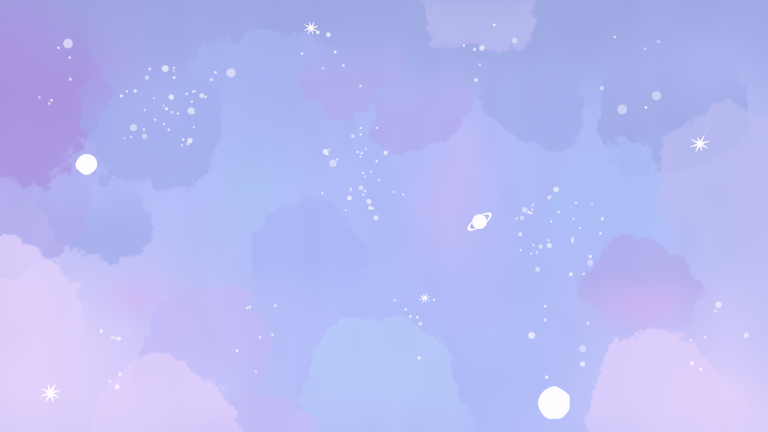
Reproduce this background procedurally as a Shadertoy shader.

```glsl
// Pastel watercolour sky: ragged lilac and blue clouds with white stars, dust, moons and a ringed planet.

const vec3 WHITE = vec3(1.0, 0.99, 1.0);
const vec3 PERIWINKLE = vec3(0.685, 0.735, 0.97);
const vec3 DUSK = vec3(0.62, 0.66, 0.89);
const vec3 STEEL = vec3(0.635, 0.68, 0.92);
const vec3 PURPLE = vec3(0.67, 0.58, 0.875);
const vec3 MAUVE = vec3(0.70, 0.675, 0.925);
const vec3 LAVENDER = vec3(0.735, 0.74, 0.945);
const vec3 LILAC = vec3(0.77, 0.735, 0.97);
const vec3 PINK = vec3(0.885, 0.82, 0.985);
const vec3 ROSE = vec3(0.84, 0.70, 0.95);
const vec3 ICE = vec3(0.72, 0.795, 0.98);
const vec3 AQUA = vec3(0.65, 0.78, 0.955);

float hash(vec2 p) {
    return fract(sin(dot(p, vec2(127.1, 311.7))) * 43758.5453);
}

float noise(vec2 p) {
    vec2 i = floor(p), f = fract(p);
    f = f * f * (3.0 - 2.0 * f);
    return mix(mix(hash(i), hash(i + vec2(1, 0)), f.x),
               mix(hash(i + vec2(0, 1)), hash(i + vec2(1, 1)), f.x), f.y);
}

// Soft wash of colour around a centre
vec3 tint(vec3 base, vec2 p, vec2 centre, vec2 size, vec3 colour, float strength) {
    vec2 d = (p - centre) / size;
    return mix(base, colour, strength * exp(-dot(d, d)));
}

// Ragged disc, crisp on the side it faces (1 up, -1 down) and fading on the other
vec3 cloud(vec3 base, vec2 p, float ragged, vec2 centre, float radius, float facing, vec3 colour) {
    vec2 d = p - centre;
    float edge = smoothstep(0.006, -0.006, length(d) - radius + ragged);
    float fade = smoothstep(-1.0, 0.4, facing * d.y / radius);
    return mix(base, colour, 0.75 * edge * fade);
}

float disc(vec2 p, float radius, float aa) {
    return smoothstep(aa, -aa, length(p) - radius);
}

// Scatter of dots with mostly small, a few large and translucent
float dust(vec2 p, vec2 centre, float spread, int count, float size, float aa) {
    float cover = 0.0;
    if (length(p - centre) > spread + 3.0 * size) return cover;
    for (int i = 0; i < count; i++) {
        vec2 seed = centre * 17.0 + float(i) * vec2(1.37, 2.11);
        float angle = 6.2832 * hash(seed);
        vec2 spot = centre + spread * sqrt(hash(seed + 3.1)) * vec2(cos(angle), sin(angle));
        float large = pow(hash(seed + 7.7), 6.0);
        float opacity = mix(0.9, 0.55, large) * mix(0.6, 1.0, hash(seed + 5.3));
        cover = max(cover, opacity * disc(p - spot, size * (0.5 + 1.6 * large), aa));
    }
    return cover;
}

// Hand-drawn star made of crossed strokes
float sparkle(vec2 p, vec2 centre, float size, float aa) {
    vec2 d = p - centre;
    float cover = 0.0;
    for (int i = 0; i < 4; i++) {
        float angle = 0.3 + 0.785 * float(i);
        vec2 axis = vec2(cos(angle), sin(angle));
        float along = abs(dot(d, axis)) / (size * (0.8 + 0.3 * hash(centre + float(i))));
        float across = abs(dot(d, vec2(-axis.y, axis.x)));
        float width = 0.13 * size * (1.15 - along);
        cover = max(cover, smoothstep(aa, -aa, across - width) * step(along, 1.0));
    }
    return cover;
}

float ringedPlanet(vec2 p, vec2 centre, float radius, float aa) {
    vec2 d = p - centre;
    vec2 q = vec2(0.82 * d.x + 0.57 * d.y, 0.82 * d.y - 0.57 * d.x);
    float ring = abs(length(q * vec2(1.0, 2.8)) - 1.75 * radius) - 0.2 * radius;
    return max(disc(d, radius, aa), smoothstep(aa, -aa, ring));
}

vec3 sky(vec2 p) {
    vec2 q = p + 0.08 * (vec2(noise(p * 6.0), noise(p * 6.0 + 40.0)) - 0.5);
    vec3 c = mix(PERIWINKLE, DUSK, smoothstep(0.68, 1.0, q.y));
    c = tint(c, q, vec2(0.0, 0.82), vec2(0.24, 0.26), PURPLE, 1.0);
    c = tint(c, q, vec2(1.78, 0.5), vec2(0.22, 0.3), LAVENDER, 0.9);
    c = tint(c, q, vec2(0.57, 0.56), vec2(0.09, 0.15), AQUA, 0.5);
    c = tint(c, q, vec2(1.05, 0.58), vec2(0.09, 0.22), LILAC, 0.8);
    c = tint(c, q, vec2(0.05, 0.12), vec2(0.45, 0.32), PINK, 1.0);
    c = tint(c, q, vec2(1.68, 0.05), vec2(0.3, 0.24), PINK, 0.9);

    // Ragged cloud layers, back to front
    float r = 0.07 * (noise(p * 9.0) - 0.5) + 0.025 * (noise(p * 38.0) - 0.5) + 0.012 * (noise(p * 110.0) - 0.5);
    c = cloud(c, p, r, vec2(0.64, 0.74), 0.20, 1.0, mix(STEEL, PERIWINKLE, 0.5));
    c = cloud(c, p, r, vec2(0.02, 0.79), 0.22, -1.0, PURPLE);
    c = cloud(c, p, r, vec2(0.35, 0.73), 0.16, -1.0, STEEL);
    c = cloud(c, p, r, vec2(0.97, 0.76), 0.13, -1.0, MAUVE);
    c = cloud(c, p, r, vec2(0.80, 0.83), 0.12, -1.0, MAUVE);
    c = cloud(c, p, r, vec2(1.13, 0.98), 0.12, -1.0, LAVENDER);
    c = cloud(c, p, r, vec2(1.24, 0.79), 0.14, -1.0, STEEL);
    c = cloud(c, p, r, vec2(1.55, 0.76), 0.17, -1.0, DUSK);
    c = cloud(c, p, r, vec2(1.42, 0.50), 0.15, 1.0, mix(PERIWINKLE, AQUA, 0.4));
    c = cloud(c, p, r, vec2(1.71, 0.53), 0.20, 1.0, LAVENDER);
    c = cloud(c, p, r, vec2(0.22, 0.50), 0.12, -1.0, STEEL);
    c = cloud(c, p, r, vec2(0.08, 0.49), 0.12, -1.0, MAUVE);
    c = cloud(c, p, r, vec2(0.72, 0.39), 0.13, 1.0, vec3(0.66, 0.71, 0.96));
    c = cloud(c, p, r, vec2(1.50, 0.33), 0.13, 1.0, MAUVE);
    c = tint(c, q, vec2(0.34, 0.30), vec2(0.08, 0.05), ROSE, 0.5);
    c = tint(c, q, vec2(1.47, 0.28), vec2(0.11, 0.05), ROSE, 0.6);
    c = cloud(c, p, r, vec2(0.48, 0.17), 0.16, 1.0, LILAC);
    c = cloud(c, p, r, vec2(0.02, 0.26), 0.19, 1.0, PINK);
    c = cloud(c, p, r, vec2(0.88, 0.06), 0.19, 1.0, ICE);
    c = cloud(c, p, r, vec2(1.19, 0.10), 0.11, 1.0, PERIWINKLE);
    c = cloud(c, p, r, vec2(0.60, -0.04), 0.14, 1.0, LILAC);
    c = cloud(c, p, r, vec2(0.38, 0.02), 0.16, 1.0, PINK);
    c = cloud(c, p, r, vec2(1.54, 0.02), 0.19, 1.0, PINK);
    return c + 0.012 * (noise(p * vec2(22.0, 9.0)) - 0.5);
}

void mainImage(out vec4 fragColor, in vec2 fragCoord) {
    vec2 p = fragCoord / iResolution.y;
    float aa = 0.8 / iResolution.y;
    float wobble = 0.004 * (noise(p * 60.0) - 0.5);

    // Three dense dust swarms, then loose groups of small stars
    float light = 0.0;
    for (int i = 0; i < 3; i++) {
        vec2 swarm = vec2(0.38 + 0.46 * float(i), 0.74 - 0.14 * float(i));
        light = max(light, dust(p, swarm, 0.11, 34, 0.0045, aa));
    }
    for (int i = 0; i < 10; i++) {
        float k = float(i);
        vec2 group = vec2(0.13 + 0.167 * k, 0.87 - 0.62 * fract(k * 0.5) * 2.0 - 0.08 * hash(vec2(k, 4.0)));
        light = max(light, dust(p, group, 0.10, 7, 0.0055, aa));
    }

    // Moons, planet and sparkles
    light = max(light, disc(p - vec2(0.20, 0.62), 0.024 + wobble, aa));
    light = max(light, disc(p - vec2(1.283, 0.067), 0.037 + wobble, aa));
    light = max(light, ringedPlanet(p, vec2(1.11, 0.487), 0.017, aa));
    light = max(light, sparkle(p, vec2(0.72, 0.935), 0.018, aa));
    light = max(light, sparkle(p, vec2(1.62, 0.667), 0.021, aa));
    light = max(light, sparkle(p, vec2(0.117, 0.09), 0.026, aa));
    light = max(light, sparkle(p, vec2(0.983, 0.31), 0.013, aa));

    fragColor = vec4(mix(sky(p), WHITE, light), 1.0);
}
```
